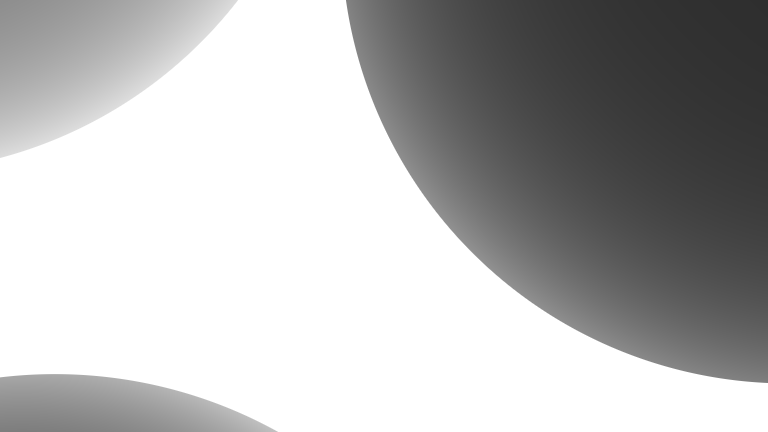
Reproduce this background procedurally as a WebGL 1 fragment shader.

```glsl
precision highp float;
// Three large grey spheres with softly glowing rims, cropped by a white canvas.

uniform vec2 u_resolution;

// Paints one sphere over the backdrop; the rim is brightest towards lightDir.
// rimGain holds the glow strength on the far and the near side of the light.
float paintSphere(float backdrop, vec2 p, vec2 center, float radius,
                  float coreGrey, vec2 rimGain, vec2 lightDir) {
    vec2 offset = p - center;
    float dist = length(offset);
    float depth = radius - dist;

    // Glow fades exponentially from the rim to the core
    float facing = max(dot(offset / max(dist, 0.001), normalize(lightDir)), 0.0);
    float gain = mix(rimGain.x, rimGain.y, facing * facing * facing);
    float grey = coreGrey + gain * exp(-max(depth, 0.0) / 0.25);

    // Edge smoothed over one pixel
    float coverage = clamp(depth * u_resolution.y + 0.5, 0.0, 1.0);
    return mix(backdrop, grey, coverage);
}

void main() {
    // Canvas height is one unit
    vec2 p = gl_FragCoord.xy / u_resolution.y;
    float grey = 1.0;

    // Dark sphere at the upper right
    grey = paintSphere(grey, p, vec2(1.824, 1.146), 1.0336,
                       0.17, vec2(0.28, 0.40), vec2(-1.0, -1.0));

    // Pale sphere at the upper left
    grey = paintSphere(grey, p, vec2(-0.265, 1.632), 1.0324,
                       0.45, vec2(0.38, 0.42), vec2(0.55, -0.83));

    // Mid-grey sphere at the lower left
    grey = paintSphere(grey, p, vec2(0.127, -0.931), 1.065,
                       0.25, vec2(0.38, 0.55), vec2(0.8, 0.6));

    gl_FragColor = vec4(vec3(grey), 1.0);
}
```
